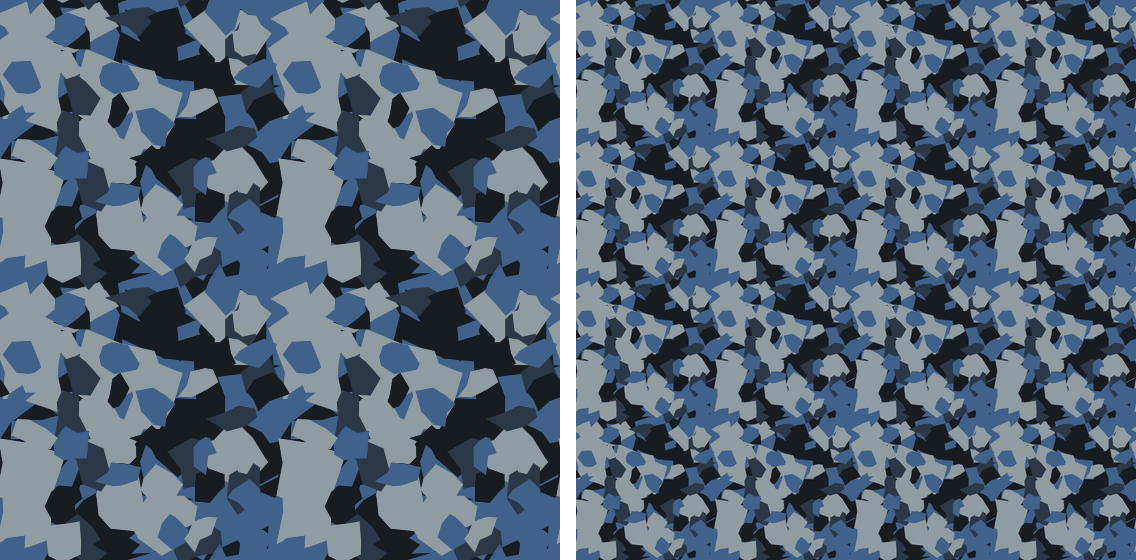
Left: one tile. Right: repeated 2 by 2.
A Shadertoy shader for this pattern:

```glsl
// Angular urban camouflage: flat jagged polygons in black, blue, grey and slate.
// Each layer scatters star-shaped polygons on a jittered grid that wraps at the
// tile border; layers are painted in order and the tile repeats over the canvas.

const float REPEATS = 2.0;       // tiles across and down
const int   CORNERS = 8;         // corners of each patch
const float CORNER_SWING = 0.75; // angular jitter of a corner
const float INNER_RADIUS = 0.36; // smallest corner radius, relative to size
const float JITTER = 0.6;        // centre jitter within a cell
const float TAU = 6.28319;

const vec3 BLACK = vec3(0.09, 0.11, 0.13);
const vec3 BLUE  = vec3(0.25, 0.38, 0.54);
const vec3 GREY  = vec3(0.56, 0.61, 0.63);
const vec3 SLATE = vec3(0.17, 0.22, 0.28);

float hash(vec2 p) {
    return fract(sin(dot(p, vec2(127.1, 311.7))) * 43758.5453);
}

// Corner k of the patch identified by id
vec2 patchCorner(int k, vec2 id, float size, float squash) {
    float n = float(k % CORNERS);
    float swing = hash(id + vec2(n * 1.7, 5.3));
    float reach = hash(id + vec2(9.1, n * 2.3));
    float angle = TAU * (n + CORNER_SWING * swing) / float(CORNERS);
    float radius = size * mix(INNER_RADIUS, 1.0, reach);
    return radius * vec2(cos(angle), squash * sin(angle));
}

// Signed distance to a jagged polygon, negative inside
float patchDistance(vec2 p, vec2 id, float size) {
    float turn = TAU * hash(id + 3.7);
    float squash = mix(0.6, 0.95, hash(id + 8.2));
    float c = cos(turn), s = sin(turn);
    p = mat2(c, -s, s, c) * p;

    float nearest = 1e4;
    float side = 1.0;
    vec2 a = patchCorner(0, id, size, squash);
    for (int k = 1; k <= CORNERS; k++) {
        vec2 b = patchCorner(k, id, size, squash);
        vec2 edge = b - a;
        vec2 w = p - a;
        vec2 offset = w - edge * clamp(dot(w, edge) / dot(edge, edge), 0.0, 1.0);
        nearest = min(nearest, dot(offset, offset));
        // Flip the side at every edge crossed by a horizontal ray
        bvec3 test = bvec3(p.y >= a.y, p.y < b.y, edge.x * w.y > edge.y * w.x);
        if (all(test) || !any(test)) side = -side;
        a = b;
    }
    return side * sqrt(nearest);
}

// Paint one wrapped layer: cells per tile, share of cells filled, patch size in cells
void paintLayer(inout vec3 color, vec2 uv, vec3 paint, float cells,
                float fill, float size, float seed) {
    float pixel = REPEATS * cells / iResolution.y;
    vec2 p = uv * cells;
    vec2 home = floor(p);
    float d = 1e3;
    for (int y = -1; y <= 1; y++)
    for (int x = -1; x <= 1; x++) {
        vec2 cell = home + vec2(x, y);
        vec2 wrapped = mod(cell, cells);
        // Golden-ratio sequence keeps the filled share even
        float order = wrapped.x + wrapped.y * cells;
        if (fract(order * 0.618034 + seed * 0.37) >= fill) continue;
        vec2 id = wrapped + seed * vec2(17.3, 29.9);
        vec2 jitter = vec2(hash(id), hash(id + 41.3)) - 0.5;
        vec2 q = p - cell - 0.5 - JITTER * jitter;
        if (length(q) < size + pixel) d = min(d, patchDistance(q, id, size));
    }
    color = mix(color, paint, 1.0 - smoothstep(-0.6, 0.6, d / pixel));
}

void mainImage(out vec4 fragColor, in vec2 fragCoord) {
    vec2 uv = fract(fragCoord / iResolution.xy * REPEATS);
    vec3 color = BLACK;

    // Large patches
    paintLayer(color, uv, BLUE,  4.0, 1.00, 0.96, 1.0);
    paintLayer(color, uv, BLACK, 4.0, 0.50, 0.76, 2.0);
    paintLayer(color, uv, GREY,  4.0, 0.76, 0.85, 3.0);

    // Small overlaid shards
    paintLayer(color, uv, SLATE, 5.0, 0.45, 0.60, 4.0);
    paintLayer(color, uv, BLACK, 6.0, 0.26, 0.60, 5.0);
    paintLayer(color, uv, BLUE,  6.0, 0.38, 0.63, 6.0);
    paintLayer(color, uv, GREY,  6.0, 0.27, 0.63, 7.0);

    fragColor = vec4(color, 1.0);
}
```
